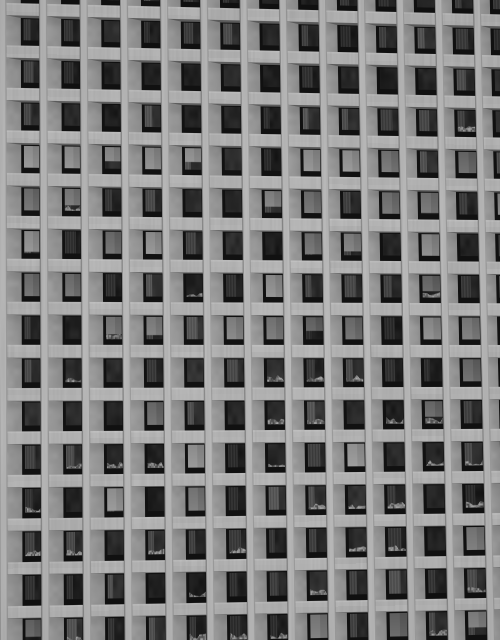
This pattern is drawn by a WebGL 2 fragment shader. Its source:

```glsl
#version 300 es
precision highp float;
// Concrete office facade: a grid of deep window bays between piers and spandrels.
// The plane is mapped to bay coordinates with mild perspective, then each bay is
// layered from rectangles; a hash per bay picks blinds, curtains and clutter.

uniform vec2 u_resolution;
out vec4 fragColor;

#define BAY_W 0.0808        // bay pitch across, in canvas widths
#define BAY_H 0.0843        // bay pitch down, in canvas widths
#define HORIZON 0.70        // level line, measured from the top
#define CONVERGE 0.0333     // convergence of horizontals to the right
#define HALF_PIER 0.095     // half pier width, in bays
#define LINTEL 0.15         // window top below the bay seam, in bays
#define CONCRETE 0.685
#define REVEAL 0.585
#define SOFFIT 0.36
#define FRAME 0.065
#define GRAIN 0.035

float pixelSize;            // one pixel, in bays

float hash(vec2 p) {
    return fract(sin(dot(p, vec2(127.1, 311.7))) * 43758.55);
}

float noise(vec2 p) {
    vec2 i = floor(p), f = fract(p);
    f = f * f * (3.0 - 2.0 * f);
    return mix(mix(hash(i), hash(i + vec2(1, 0)), f.x),
               mix(hash(i + vec2(0, 1)), hash(i + vec2(1, 1)), f.x), f.y);
}

// Antialiased step and interval
float edge(float a, float x) {
    return clamp((x - a) / pixelSize + 0.5, 0.0, 1.0);
}

float band(float a, float b, float x) {
    return clamp(edge(a, x) - edge(b, x), 0.0, 1.0);
}

// Bay coordinates: x counts columns, y counts rows from the top
vec2 facade(vec2 p) {
    float t = p.x - 0.0415 - 0.003 * p.y;
    float column = t / (BAY_W + 0.0017 * p.y - 0.0028 * t);
    float level = HORIZON + (p.y - HORIZON) / (1.0 - CONVERGE * p.x) - 0.035;
    return vec2(column, level / (BAY_H + 0.00135 * level));
}

// Brightness behind the glass; q runs 0..1 over the window, y downward
float interior(vec2 q, vec2 id) {
    float kind = hash(id + 3.7), tone = hash(id + 11.3), size = hash(id + 23.9);
    float room = 0.07 + 0.09 * tone + 0.07 * noise(q * vec2(4.0, 3.0) + id * 7.0);

    // Curtain on the left part, dark mullion beside it
    float curtainEnd = 0.42 + 0.35 * size;
    float curtain = 0.17 + 0.17 * tone + 0.03 * sin(q.x * 45.0);
    float curtained = step(0.4, hash(id + 41.0));
    room = mix(room, curtain, curtained * (1.0 - smoothstep(curtainEnd - 0.03, curtainEnd + 0.03, q.x)));

    // Papers and clutter on some sills, mostly on the lower floors
    float clutterOn = step(hash(id + 57.0), id.y > 7.5 ? 0.4 : 0.1);
    float pile = 0.8 - 0.2 * noise(vec2(q.x * 6.0, 0.0) + id * 5.0);
    float clutter = smoothstep(pile - 0.03, pile + 0.03, q.y);
    room = mix(room, 0.25 + 0.4 * noise(q * 14.0 + id), clutterOn * clutter);

    // Blinds cluster on the middle floors
    float middle = step(2.5, id.y) * step(id.y, 7.5);
    float busy = middle * step(2.5, mod(id.y, 4.0));
    float blindOn = step(kind, 0.08 + 0.32 * middle + 0.27 * busy);
    float drop = size < 0.3 ? 0.5 + size : 1.0;
    float blind = 0.36 + 0.19 * tone + 0.08 * q.y - 0.05 * smoothstep(0.6, 0.65, q.x);
    return mix(room, blind, blindOn * (1.0 - smoothstep(drop - 0.03, drop + 0.03, q.y)));
}

void main() {
    vec2 p = vec2(gl_FragCoord.x, u_resolution.y - gl_FragCoord.y) / u_resolution.x;
    pixelSize = 1.0 / (u_resolution.x * BAY_W);

    // Visible window width grows to the right; bay seams sit inside the concrete
    vec2 grid = facade(p);
    float windowW = 0.45 + 0.0095 * grid.x;
    float windowH = 0.64 + 0.05 * p.y;
    vec2 bay = grid + vec2(-windowW - HALF_PIER, LINTEL);
    vec2 id = floor(bay), f = bay - id;
    float left = 1.0 - windowW - HALF_PIER, right = 1.0 - HALF_PIER;
    float bottom = LINTEL + windowH;
    float lip = LINTEL - mix(0.06, 0.015, clamp(p.y / HORIZON, 0.0, 1.0));

    // Concrete: spandrel, brighter pier, joints and weather streaks
    float pier = 1.0 - band(HALF_PIER, right, f.x);
    float streaks = noise(vec2(p.x * 260.0, p.y * 7.0)) - 0.5;
    float concrete = CONCRETE + 0.015 * pier + GRAIN * streaks;
    concrete += 0.03 * (hash(id + 71.0) - 0.5) * (1.0 - pier);
    concrete -= 0.17 * band(right - 0.01, right + 0.025, f.x);
    concrete -= 0.10 * band(HALF_PIER - 0.02, HALF_PIER + 0.01, f.x);
    concrete += 0.03 * band(bottom + 0.01, bottom + 0.05, f.y) * (1.0 - pier);

    // Side reveal and slanted soffit inside the opening
    float depth = clamp((f.x - HALF_PIER) / (left - HALF_PIER), 0.0, 1.0);
    float reveal = REVEAL + 0.02 - 0.06 * depth - 0.05 * (1.0 - smoothstep(LINTEL, 0.45, f.y));
    reveal += GRAIN * (noise(p * 90.0) - 0.5);
    float recess = mix(SOFFIT, reveal, edge(mix(lip, LINTEL, depth), f.y));

    // Window: heavy frame at left and below, thin above
    vec2 q = (f - vec2(left, LINTEL)) / vec2(windowW, windowH);
    float pane = band(left + 0.15 * windowW, right - 0.015, f.x)
               * band(LINTEL + 0.04 * windowH, LINTEL + 0.82 * windowH, f.y);
    float glass = mix(FRAME, interior(q, id), pane);
    recess = mix(recess, glass, edge(left, f.x) * edge(LINTEL, f.y));

    // Assemble the bay, with a slight falloff to the corners
    float opening = band(HALF_PIER, right, f.x) * band(lip, bottom + 0.01, f.y);
    float shade = mix(concrete, recess, opening);
    vec2 c = p - vec2(0.5, 0.64);
    shade *= 1.02 - 0.08 * dot(c, c);
    fragColor = vec4(vec3(shade), 1.0);
}
```
